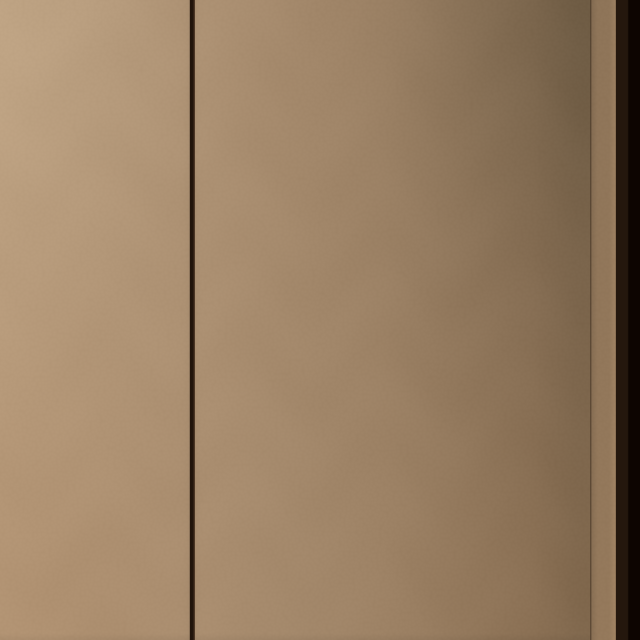
This texture is drawn by a WebGL 1 fragment shader. Its source:

```glsl
precision highp float;
// Satin tan wall panels split by a dark vertical groove, ending in a thin seam,
// a narrow trim strip and a dark frame on the right. Smooth gradients light the
// panels; layered sines and fine cellular noise give the surface a faint grain.

uniform vec2 u_resolution;

// Vertical boundaries, as fractions of the canvas width
const float GROOVE_LEFT = 0.2965;
const float GROOVE_RIGHT = 0.3045;
const float SEAM_X = 0.9232;
const float FRAME_X = 0.9622;
const float VOID_X = 0.9815;

// Panel light from left to right
const vec3 TAN_LIGHT = vec3(0.722, 0.610, 0.485);
const vec3 TAN_GROOVE = vec3(0.672, 0.563, 0.445);
const vec3 TAN_MIDDLE = vec3(0.610, 0.506, 0.394);
const vec3 TAN_SHADE = vec3(0.520, 0.425, 0.322);
const vec3 TAN_EDGE = vec3(0.485, 0.397, 0.298);

const vec3 TRIM_COLOR = vec3(0.570, 0.465, 0.352);
const vec3 GROOVE_DARK = vec3(0.130, 0.080, 0.045);
const vec3 GROOVE_WARM = vec3(0.270, 0.185, 0.120);
const vec3 SEAM_COLOR = vec3(0.260, 0.195, 0.135);
const vec3 FRAME_COLOR = vec3(0.140, 0.092, 0.052);
const vec3 VOID_COLOR = vec3(0.050, 0.018, 0.004);

const float GRAIN_CELLS = 190.0;
const float GRAIN_AMOUNT = 0.012;
const float MOTTLE_AMOUNT = 0.0025;

float softStep(float edge, float x, float blur) {
  return smoothstep(edge - blur, edge + blur, x);
}

float band(float left, float right, float x, float blur) {
  return softStep(left, x, blur) - softStep(right, x, blur);
}

vec2 hash2(vec2 p) {
  vec3 q = fract(p.xyx * vec3(0.1031, 0.1030, 0.0973));
  q += dot(q, q.yzx + 33.33);
  return fract((q.xx + q.yz) * q.zy);
}

// Distance to the nearest scattered point
float cellNoise(vec2 p) {
  vec2 cell = floor(p);
  vec2 local = fract(p);
  float nearest = 2.0;
  for (int j = -1; j <= 1; j++) {
    for (int i = -1; i <= 1; i++) {
      vec2 offset = vec2(float(i), float(j));
      nearest = min(nearest, length(offset + hash2(cell + offset) - local));
    }
  }
  return nearest;
}

float mottle(vec2 p) {
  return sin(p.x * 23.0 + 2.0 * sin(p.y * 17.0))
       + sin(p.y * 41.0 + 2.0 * sin(p.x * 29.0));
}

vec3 panelLight(vec2 uv) {
  vec3 color = mix(TAN_LIGHT, TAN_GROOVE, clamp(uv.x / 0.32, 0.0, 1.0));
  color = mix(color, TAN_MIDDLE, clamp((uv.x - 0.32) / 0.28, 0.0, 1.0));
  color = mix(color, TAN_SHADE, clamp((uv.x - 0.60) / 0.25, 0.0, 1.0));
  color = mix(color, TAN_EDGE, smoothstep(0.83, 0.915, uv.x));

  // Top glow on the left, top shade on the right, warmer tone below
  float top = smoothstep(0.45, 1.0, uv.y);
  float bottom = 1.0 - smoothstep(0.0, 0.6, uv.y);
  color += vec3(0.028, 0.034, 0.034) * top * (1.0 - smoothstep(0.0, 0.45, uv.x));
  color -= vec3(0.050, 0.036, 0.030) * top * smoothstep(0.50, 0.92, uv.x);
  color += vec3(0.018, 0.010, 0.004) * bottom * smoothstep(0.40, 0.90, uv.x);
  color -= vec3(0.026, 0.034, 0.036) * bottom * (1.0 - smoothstep(0.0, 0.50, uv.x));
  return color * (1.0 - 0.04 * (1.0 - smoothstep(0.0, 0.012, uv.y)));
}

void main() {
  vec2 uv = gl_FragCoord.xy / u_resolution;
  float blur = max(0.0009, 0.6 / u_resolution.x);

  // Panels and their grain
  vec3 color = panelLight(uv);
  float grain = (0.45 - cellNoise(uv * GRAIN_CELLS)) * GRAIN_AMOUNT;
  color += grain + mottle(uv) * MOTTLE_AMOUNT;

  // Groove: soft outer shadow, dark core, warmer right wall
  float grooveMid = 0.5 * (GROOVE_LEFT + GROOVE_RIGHT);
  color *= 1.0 - 0.10 * exp(-abs(uv.x - grooveMid) / 0.004);
  vec3 groove = mix(GROOVE_DARK, GROOVE_WARM, smoothstep(grooveMid, GROOVE_RIGHT, uv.x));
  color = mix(color, groove, band(GROOVE_LEFT, GROOVE_RIGHT, uv.x, blur));

  // Trim strip and the thin seam beside it
  vec3 trim = TRIM_COLOR + grain + vec3(0.025, 0.018, 0.012) * (0.5 - uv.y);
  trim *= 0.92 + 0.08 * smoothstep(SEAM_X, SEAM_X + 0.012, uv.x);
  trim *= 1.0 + 0.08 * smoothstep(FRAME_X - 0.012, FRAME_X, uv.x);
  color = mix(color, trim, softStep(SEAM_X, uv.x, blur));
  color = mix(color, SEAM_COLOR, 0.8 * band(SEAM_X - 0.0008, SEAM_X + 0.0008, uv.x, blur));

  // Dark frame and the deeper shadow past it
  color = mix(color, FRAME_COLOR, softStep(FRAME_X, uv.x, blur));
  color = mix(color, VOID_COLOR, softStep(VOID_X, uv.x, 0.0015));

  gl_FragColor = vec4(clamp(color, 0.0, 1.0), 1.0);
}
```
